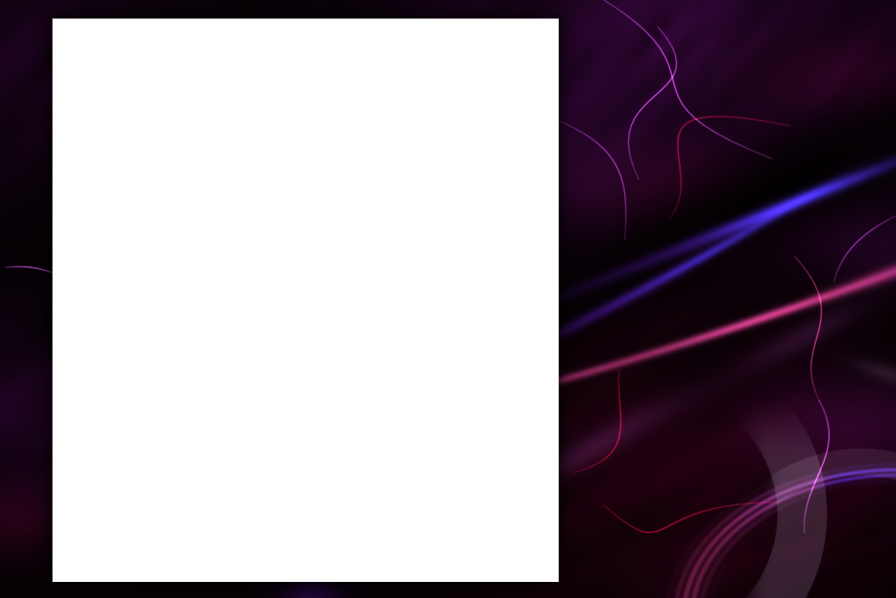
A WebGL 1 fragment shader for this background:

```glsl
precision highp float;

uniform vec2 u_resolution;

const vec3 VIOLET = vec3(0.145, 0.02, 0.17);
const vec3 WINE = vec3(0.13, 0.005, 0.055);
const vec3 BLUE = vec3(0.16, 0.20, 0.78);
const vec3 PURPLE = vec3(0.20, 0.05, 0.42);
const vec3 PINK = vec3(0.78, 0.24, 0.52);
const vec3 ORCHID = vec3(0.55, 0.22, 0.62);
const vec3 RED = vec3(0.48, 0.03, 0.12);
const vec3 HAZE = vec3(0.75, 0.62, 0.78);

float hash(vec2 p) {
  return fract(sin(dot(p, vec2(127.1, 311.7))) * 43758.55);
}

float noise(vec2 p) {
  vec2 i = floor(p);
  vec2 f = fract(p);
  f = f * f * (3.0 - 2.0 * f);
  return mix(mix(hash(i), hash(i + vec2(1, 0)), f.x),
             mix(hash(i + vec2(0, 1)), hash(i + vec2(1, 1)), f.x), f.y);
}

// Noise stretched along a direction
float streaks(vec2 p, float angle, vec2 scale) {
  float c = cos(angle), s = sin(angle);
  vec2 q = vec2(c * p.x + s * p.y, c * p.y - s * p.x) * scale;
  return 0.6 * noise(q) + 0.4 * noise(q * 2.1 + 7.0);
}

float spot(vec2 p, vec2 center, vec2 radius) {
  vec2 d = (p - center) / radius;
  return exp(-dot(d, d));
}

// Soft sagging beam, brightest at the fraction "peak"
float beam(vec2 p, vec2 a, vec2 b, float sag, float width, float peak, float spread) {
  vec2 d = b - a;
  float t = dot(p - a, d) / dot(d, d);
  float side = dot(p - a, normalize(vec2(-d.y, d.x))) + sag * 4.0 * t * (1.0 - t);
  float along = (t - peak) / spread;
  return exp(-side * side / (width * width) - along * along);
}

float segment(vec2 p, vec2 a, vec2 b) {
  vec2 d = b - a;
  return length(p - a - d * clamp(dot(p - a, d) / dot(d, d), 0.0, 1.0));
}

// Hairline along a cubic curve, fading toward its ends
float strand(vec2 p, vec2 a, vec2 b, vec2 c, vec2 d, float px) {
  float nearest = 9.0, where = 0.0;
  vec2 last = a;
  for (int i = 1; i <= 20; i++) {
    float t = float(i) / 20.0, u = 1.0 - t;
    vec2 next = u*u*u*a + 3.0*u*u*t*b + 3.0*u*t*t*c + t*t*t*d;
    float dist = segment(p, last, next);
    if (dist < nearest) { nearest = dist; where = t; }
    last = next;
  }
  float fade = 0.35 + 0.65 * sin(3.14159 * where);
  return fade * (1.0 - smoothstep(0.0, 0.0009 + px, nearest));
}

float annulus(vec2 p, vec2 center, float inner, float outer, float px) {
  float r = length(p - center);
  return smoothstep(inner - px, inner + px, r) * (1.0 - smoothstep(outer - px, outer + px, r));
}

vec3 backdrop(vec2 p) {
  float steep = streaks(p, 0.85, vec2(4.0, 17.0));
  float shallow = streaks(p, 0.55, vec2(4.0, 15.0));
  vec3 col = vec3(0.018, 0.0, 0.012);
  col += VIOLET * spot(p, vec2(1.12, 0.95), vec2(0.42, 0.27)) * (0.35 + 1.0 * steep);
  col += VIOLET * 0.6 * spot(p, vec2(0.95, 0.72), vec2(0.13, 0.11));
  col += VIOLET * 0.6 * spot(p, vec2(1.47, 0.59), vec2(0.13, 0.06));
  col += VIOLET * 0.7 * spot(p, vec2(1.43, 0.29), vec2(0.17, 0.08));
  col += WINE * spot(p, vec2(1.2, 0.19), vec2(0.40, 0.25)) * (0.15 + 1.1 * shallow);
  col += WINE * 0.6 * spot(p, vec2(1.14, 0.68), vec2(0.16, 0.08));
  col += WINE * 0.6 * spot(p, vec2(1.42, 0.87), vec2(0.17, 0.07));
  // Left margin and lower rim
  col += VIOLET * spot(p, vec2(0.0, 0.90), vec2(0.3, 0.2)) * (0.2 + 0.6 * steep);
  col += VIOLET * spot(p, vec2(0.0, 0.29), vec2(0.2, 0.16)) * (0.2 + 0.8 * shallow);
  col += WINE * 0.8 * spot(p, vec2(0.03, 0.13), vec2(0.1, 0.06));
  col += PURPLE * 0.5 * spot(p, vec2(0.52, 0.0), vec2(0.05, 0.03));
  // Dark diagonal gap
  return col * (1.0 - 0.9 * beam(p, vec2(0.9, 0.48), vec2(1.5, 0.79), 0.0, 0.075, 0.6, 0.8));
}

vec3 beams(vec2 p) {
  vec3 col = PURPLE * 0.75 * beam(p, vec2(0.94, 0.505), vec2(1.5, 0.73), 0.0, 0.011, 0.55, 0.5);
  col += BLUE * 0.8 * beam(p, vec2(0.94, 0.505), vec2(1.5, 0.73), 0.0, 0.010, 0.70, 0.23);
  col += PURPLE * 0.8 * beam(p, vec2(0.93, 0.44), vec2(1.34, 0.665), 0.004, 0.010, 0.35, 0.5);
  col += BLUE * 0.5 * beam(p, vec2(0.93, 0.44), vec2(1.34, 0.665), 0.004, 0.007, 0.65, 0.32);
  col += PINK * 0.95 * beam(p, vec2(0.93, 0.362), vec2(1.5, 0.547), 0.006, 0.0075, 0.6, 0.32);
  col += PINK * 0.55 * beam(p, vec2(0.93, 0.362), vec2(1.5, 0.547), 0.006, 0.007, 0.0, 0.35);
  col += PINK * 0.5 * beam(p, vec2(0.93, 0.362), vec2(1.5, 0.547), 0.006, 0.012, 1.0, 0.22);
  col += ORCHID * 0.24 * beam(p, vec2(0.93, 0.22), vec2(1.37, 0.45), 0.0, 0.022, 0.15, 0.32);
  return col + ORCHID * 0.2 * beam(p, vec2(0.93, 0.22), vec2(1.37, 0.45), 0.0, 0.02, 0.95, 0.2);
}

vec3 glowingArc(vec2 p) {
  float r = length((p - vec2(1.5, -0.035)) / vec2(0.352, 0.246));
  float right = smoothstep(1.18, 1.42, p.x);
  float band = exp(-pow((r - 1.0) / mix(0.065, 0.04, right), 2.0));
  float grain = 0.65 + 0.35 * sin(r * 150.0);
  vec3 tint = mix(PINK * 0.42, ORCHID * 0.85, smoothstep(1.17, 1.34, p.x));
  return mix(tint, vec3(0.25, 0.16, 0.72), smoothstep(1.35, 1.41, p.x)) * band * grain;
}

float veils(vec2 p, float px) {
  float upright = annulus(p, vec2(1.09, 0.14), 0.21, 0.293, px) * smoothstep(1.22, 1.29, p.x);
  upright *= 1.0 - smoothstep(0.22, 0.34, p.y);
  float crown = annulus(p, vec2(1.44, -0.02), 0.225, 0.27, px) * smoothstep(1.27, 1.31, p.x);
  float wisp = beam(p, vec2(1.38, 0.41), vec2(1.5, 0.37), 0.0, 0.014, 0.85, 0.45);
  return 0.20 * upright + 0.13 * crown + 0.13 * wisp;
}

vec3 strands(vec2 p, float px) {
  vec3 col = ORCHID * strand(p, vec2(1.01, 1.0), vec2(1.22, 0.87), vec2(1.02, 0.84), vec2(1.29, 0.735), px);
  col += ORCHID * strand(p, vec2(1.10, 0.955), vec2(1.21, 0.83), vec2(0.99, 0.86), vec2(1.068, 0.70), px);
  col += RED * strand(p, vec2(1.32, 0.79), vec2(1.02, 0.85), vec2(1.19, 0.72), vec2(1.12, 0.635), px);
  col += ORCHID * 0.7 * strand(p, vec2(0.93, 0.80), vec2(1.05, 0.75), vec2(1.05, 0.69), vec2(1.045, 0.60), px);
  col += PINK * 0.7 * strand(p, vec2(1.33, 0.57), vec2(1.43, 0.46), vec2(1.32, 0.43), vec2(1.37, 0.33), px);
  col += ORCHID * strand(p, vec2(1.37, 0.33), vec2(1.42, 0.24), vec2(1.34, 0.20), vec2(1.345, 0.11), px);
  col += ORCHID * 0.7 * strand(p, vec2(1.395, 0.53), vec2(1.41, 0.59), vec2(1.46, 0.62), vec2(1.5, 0.64), px);
  col += RED * strand(p, vec2(1.01, 0.155), vec2(1.13, 0.05), vec2(1.07, 0.16), vec2(1.30, 0.16), px);
  col += RED * strand(p, vec2(1.035, 0.38), vec2(1.03, 0.30), vec2(1.07, 0.24), vec2(0.96, 0.21), px);
  return col + ORCHID * strand(p, vec2(0.01, 0.553), vec2(0.05, 0.557), vec2(0.07, 0.55), vec2(0.10, 0.54), px);
}

void main() {
  float px = 1.0 / u_resolution.y;
  vec2 p = gl_FragCoord.xy * px;
  vec3 col = backdrop(p) + beams(p) + glowingArc(p);
  col = mix(col, HAZE, veils(p, px)) + strands(p, px);

  // Blank panel with a soft shadow
  vec2 edge = abs(p - vec2(0.511, 0.498)) - vec2(0.4232, 0.471);
  float outside = length(max(edge, 0.0));
  col *= 1.0 - 0.6 * exp(-outside / 0.014);
  float panel = 1.0 - smoothstep(-0.5 * px, 0.5 * px, max(edge.x, edge.y));
  gl_FragColor = vec4(mix(col, vec3(1.0), panel), 1.0);
}
```
